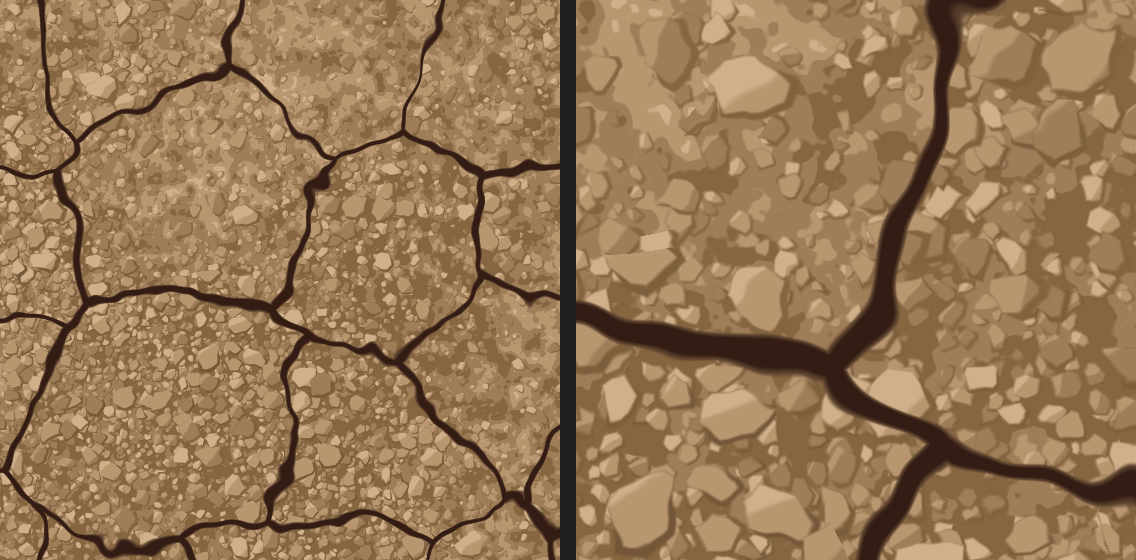
Left: the whole. Right: its middle third, enlarged.
A three.js fragment shader for this texture:

```glsl
// Dry cracked earth: mottled ground with scattered pebbles, split into plates by dark cracks.
// The ground is posterised noise, the pebbles are jittered polygons on several grids,
// and the cracks are the borders of a warped Voronoi pattern.
varying vec2 vUv;
const vec3 CRACK_COLOR = vec3(0.20, 0.11, 0.08);
const vec3 CRACK_RIM   = vec3(0.35, 0.25, 0.17);
const vec3 EARTH_DARK  = vec3(0.52, 0.40, 0.25);
const vec3 EARTH_BASE  = vec3(0.62, 0.49, 0.35);
const vec3 EARTH_LIGHT = vec3(0.72, 0.59, 0.44);
const vec3 EARTH_PALE  = vec3(0.81, 0.69, 0.54);
const float PLATES = 2.9;            // plates across the canvas
const float PLATE_JITTER = 0.8;
const float CRACK_HALF_WIDTH = 0.0050;
const float CRACK_RIM_WIDTH = 0.0019;
const float SPECKLE_SCALE = 50.0;
const float SPECKLE_CONTRAST = 4.5;
const float FINEST_GRID = 66.0;      // cells across for the smallest pebbles
const float GRID_STEP = 0.67;        // each later grid is this much coarser
const int PEBBLE_LAYERS = 4;
const int PEBBLE_SIDES = 7;
const float EDGE_SOFTNESS = 0.0012;
const float GROUND_SOFTNESS = 0.11;  // in tone steps
const float FACET_SOFTNESS = 0.05;
const vec2 LIGHT_DIRECTION = vec2(-0.8, 0.6);
const float TAU = 6.28319;

vec3 hash3(vec2 p) {
  vec3 q = fract(p.xyx * vec3(0.1031, 0.1030, 0.0973));
  q += dot(q, q.yxz + 33.33);
  return fract((q.xxy + q.yzz) * q.zyx);
}
// Smooth value noise, two independent channels
vec2 noise2(vec2 p) {
  vec2 i = floor(p), f = fract(p);
  f = f * f * (3.0 - 2.0 * f);
  vec2 low = mix(hash3(i).xy, hash3(i + vec2(1.0, 0.0)).xy, f.x);
  vec2 high = mix(hash3(i + vec2(0.0, 1.0)).xy, hash3(i + 1.0).xy, f.x);
  return mix(low, high, f.y);
}
float fbm(vec2 p) {
  float sum = 0.0, weight = 0.55;
  for (int i = 0; i < 3; i++) {
    sum += weight * noise2(p).x;
    p = mat2(0.8, 0.6, -0.6, 0.8) * p * 2.05 + 17.0;
    weight *= 0.53;
  }
  return sum;
}
// Posterised palette: whole numbers are the borders between tones
vec3 toneColor(float t, float soft) {
  vec3 c = mix(EARTH_DARK, EARTH_BASE, smoothstep(-soft, soft, t - 1.0));
  c = mix(c, EARTH_LIGHT, smoothstep(-soft, soft, t - 2.0));
  return mix(c, EARTH_PALE, smoothstep(-soft, soft, t - 3.0));
}
// Irregular convex polygon, elongated along a random axis
float pebbleDistance(vec2 p, float radius, vec2 id) {
  vec3 shape = hash3(id + 91.0);
  float turn = shape.x * TAU, d = -1.0;
  p = mat2(cos(turn), sin(turn), -sin(turn), cos(turn)) * p;
  p.x *= mix(0.65, 1.15, shape.y);
  for (int i = 0; i < PEBBLE_SIDES; i++) {
    vec3 side = hash3(id + 7.3 * float(i) + 5.0);
    float a = (float(i) + 0.7 * side.x) * TAU / float(PEBBLE_SIDES);
    d = max(d, dot(p, vec2(cos(a), sin(a))) - radius * mix(0.7, 1.12, side.y));
  }
  return d;
}
vec3 addPebbles(vec3 color, vec2 uv, float grid, float seed, float chance, float grit) {
  vec2 p = uv * grid, cell = floor(p);
  float soft = EDGE_SOFTNESS * grid;
  for (int y = -1; y <= 1; y++) for (int x = -1; x <= 1; x++) {
    vec2 id = cell + vec2(float(x), float(y)) + seed;
    vec3 place = hash3(id), look = hash3(id + 43.0);
    vec2 q = p + seed - id - mix(vec2(0.2), vec2(0.8), place.xy);
    if (place.z > chance || dot(q, q) > 0.65) continue;
    float d = pebbleDistance(q, mix(0.2, 0.43, look.x), id);
    float facet = dot(q, LIGHT_DIRECTION + 0.9 * (look.zx - 0.5)) / mix(0.2, 0.43, look.x);
    // Crisp shadow on the side away from the light
    float shadow = 1.0 - smoothstep(-soft, soft, d - 0.09 * smoothstep(0.2, -0.8, facet));
    color = mix(color, mix(EARTH_DARK, CRACK_RIM, 0.45 * grit * look.z), shadow);
    vec3 stone = toneColor(1.45 + 2.0 * look.y + 0.4 * facet, FACET_SOFTNESS);
    color = mix(color, stone, 1.0 - smoothstep(-soft, soft, d));
  }
  return color;
}
// Distance to the nearest plate border, in canvas units
vec2 plateCentre(vec2 id) { return id + 0.5 + PLATE_JITTER * (hash3(id + 23.0).xy - 0.5); }
float crackDistance(vec2 uv) {
  vec2 p = uv * PLATES, cell = floor(p), nearest = vec2(9.0);
  for (int y = -1; y <= 1; y++) for (int x = -1; x <= 1; x++) {
    vec2 r = plateCentre(cell + vec2(float(x), float(y))) - p;
    if (dot(r, r) < dot(nearest, nearest)) nearest = r;
  }
  float d = 9.0;
  for (int y = -2; y <= 2; y++) for (int x = -2; x <= 2; x++) {
    vec2 r = plateCentre(cell + vec2(float(x), float(y))) - p, gap = r - nearest;
    if (dot(gap, gap) > 0.0001) d = min(d, dot(0.5 * (r + nearest), normalize(gap)));
  }
  return d / PLATES;
}
void main() {
  vec2 uv = vUv;
  // Ground: speckles over broad patches, darker where it is gritty
  float grit = smoothstep(0.2, 0.85, noise2(uv * 3.2 + 4.0).x + 0.4 * (1.0 - uv.x - uv.y) + 0.05);
  float tone = 1.42 + SPECKLE_CONTRAST * (fbm(uv * SPECKLE_SCALE) - 0.5);
  tone += 1.3 * (noise2(uv * 2.6 + 31.0).y - 0.5) - 0.8 * (grit - 0.4) + 0.4 * (uv.y - 0.5);
  vec3 color = toneColor(tone, GROUND_SOFTNESS);
  // Pebbles: small ones first, large ones on top
  vec2 rough = uv + 0.005 * (noise2(uv * 90.0) - 0.5);
  for (int i = 0; i < PEBBLE_LAYERS; i++) {
    float layer = float(i), chance = mix(0.13, 0.9, grit) * (1.0 - 0.18 * layer);
    color = addPebbles(color, rough, FINEST_GRID * pow(GRID_STEP, layer), 57.0 * (layer + 1.0), chance, grit);
  }
  // Cracks: meandering, of changing width, with a thin brown rim
  vec2 bent = uv + 0.085 * (noise2(uv * 6.0) - 0.5) + 0.045 * (noise2(uv * 15.0 + 9.0) - 0.5);
  bent += 0.014 * (noise2(uv * 36.0 + 5.0) - 0.5);
  float d = crackDistance(bent + 3.0) - CRACK_HALF_WIDTH * mix(0.6, 1.4, noise2(uv * 8.0 + 60.0).x);
  color = mix(color, CRACK_RIM, 1.0 - smoothstep(-EDGE_SOFTNESS, EDGE_SOFTNESS, d - CRACK_RIM_WIDTH));
  gl_FragColor = vec4(mix(color, CRACK_COLOR, 1.0 - smoothstep(-EDGE_SOFTNESS, EDGE_SOFTNESS, d)), 1.0);
}
```
